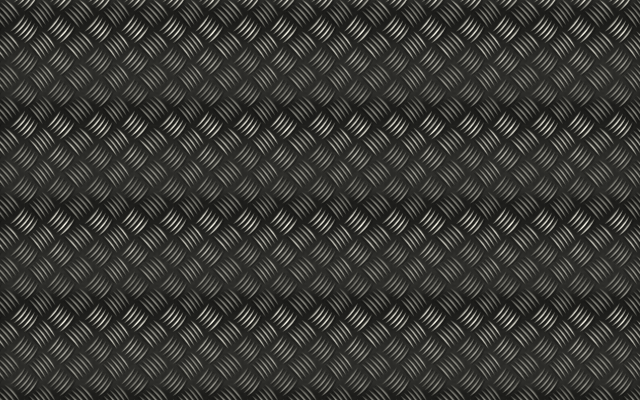
This texture is drawn by a WebGL 2 fragment shader. Its source:

```glsl
#version 300 es
precision highp float;
// Dark steel tread plate: woven diamonds of five slim, slightly bent ridges.

uniform vec2 u_resolution;
out vec4 fragColor;

const float PI = 3.14159;
const vec2 CELL = vec2(0.0929, 0.0802);   // one weave repeat, canvas height = 1
const vec2 ORIGIN = vec2(0.0604, 0.927);  // centre of one bright diamond
const vec2 PLATE = vec2(2.0, 3.0);        // repeats before the wear recurs
const float PAIRING = 0.023;              // pulls columns together in pairs
const float PITCH = 0.18;                 // ridge spacing, diamond side = 1
const float HALF_LENGTH = 0.5;
const float HALF_WIDTH = 0.05;
const float BOW = 0.2;
const float SLANT = 0.16;                 // turns ridges steeper than the lattice

const vec3 STEEL_DARK = vec3(0.114, 0.114, 0.105);
const vec3 STEEL_LIT = vec3(0.176, 0.176, 0.164);
const vec3 RIDGE_BODY = vec3(0.25, 0.25, 0.23);
const vec3 RIDGE_SHINE = vec3(0.95, 0.94, 0.89);

float hash(vec2 p) {
    vec3 h = fract(vec3(p.xyx) * 0.1031);
    h += dot(h, h.yzx + 33.33);
    return fract((h.x + h.y) * h.z);
}

float valueNoise(vec2 p) {
    vec2 i = floor(p);
    vec2 f = smoothstep(0.0, 1.0, fract(p));
    float low = mix(hash(i), hash(i + vec2(1.0, 0.0)), f.x);
    float high = mix(hash(i + vec2(0.0, 1.0)), hash(i + 1.0), f.x);
    return mix(low, high, f.y);
}

// Antialiased coverage of a band around zero.
float band(float d, float halfWidth, float pixel) {
    return clamp((halfWidth - abs(d)) / pixel + 0.5, 0.0, 1.0)
         * smoothstep(0.0, 0.02, halfWidth);
}

// Flat steel, dark around the bright row and lighter further down.
vec3 ground(vec2 q) {
    float phase = fract((q.y + 0.6) / PLATE.y);
    float slope = smoothstep(0.1, 0.6, phase) * (1.0 - smoothstep(0.88, 1.0, phase));
    float grain = valueNoise(mod(q, PLATE) * 14.0) - 0.5;
    return mix(STEEL_DARK, STEEL_LIT, slope) * (1.0 + 0.14 * grain);
}

// One diamond: x runs along its ridges, y across them and downward.
vec3 ridges(vec3 base, vec2 local, float lean, float gain, vec2 seed, float pixel) {
    float bend = BOW * (local.x * local.x - 0.08);
    float across = local.y + lean * (SLANT * local.x + bend);
    float index = clamp(round(across / PITCH), -2.0, 2.0);
    float d = across - index * PITCH;
    float along = local.x / HALF_LENGTH;
    float taper = max(0.0, 1.0 - along * along);
    float width = HALF_WIDTH * taper;

    float wear = mix(0.7, 1.2, hash(seed * 7.0 + index + 11.0));
    float shadow = band(d - 0.085, width, pixel);
    float body = band(d, width, pixel);
    float crest = band(d - 0.012, width * 0.56, pixel);
    float shine = gain * wear * taper * (0.85 - 0.15 * lean * along);

    vec3 color = base * (1.0 - 0.22 * shadow);
    color = mix(color, RIDGE_BODY * mix(0.75, 1.1, gain), body);
    return mix(color, RIDGE_SHINE, clamp(crest * shine, 0.0, 1.0));
}

void main() {
    vec2 p = gl_FragCoord.xy / u_resolution.y;
    float aspect = u_resolution.x / u_resolution.y;
    vec2 q = vec2(p.x - ORIGIN.x, ORIGIN.y - p.y) / CELL;
    q.x -= PAIRING * cos(PI * q.x);

    // Diagonal lattice: even diamonds lean one way, odd ones the other.
    vec2 diagonal = vec2(q.x + q.y, q.x - q.y);
    vec2 id = round(diagonal);
    vec2 local = diagonal - id;
    float odd = mod(id.x + id.y, 2.0);
    local = odd < 0.5 ? local.yx : vec2(local.x, -local.y);
    float lean = 1.0 - 2.0 * odd;

    // Brightness falls down each plate, then starts over.
    vec2 center = 0.5 * vec2(id.x + id.y, id.x - id.y);
    vec2 seed = floor(2.0 * mod(center + 0.25, PLATE));
    float fade = sqrt(seed.y / (2.0 * PLATE.y - 1.0));
    float gain = mix(0.97, 0.44, fade) * mix(0.88, 1.12, hash(seed + 3.0));
    gain = mix(gain, 0.9, smoothstep(0.97, 1.0, p.y));

    float pixel = 1.0 / (u_resolution.y * 0.5 * length(CELL));
    vec3 color = ridges(ground(q), local, lean, gain, seed, pixel);

    // Slight darkening at the side edges.
    float edge = min(p.x, aspect - p.x);
    color *= mix(0.9, 1.0, smoothstep(0.0, 0.03, edge));
    fragColor = vec4(color, 1.0);
}
```
